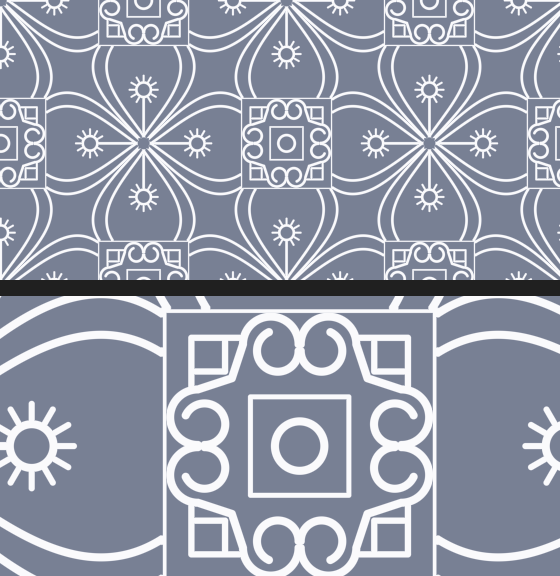
Top, the full canvas; bottom, a detail of the centre.
This pattern is drawn by a Shadertoy shader. Its source:

```glsl
// Line ornament on slate: four-petal crosses alternating with square scroll medallions.
// Both sit on a checkerboard lattice, fold into one octant by symmetry,
// and are stroked from distances to segments, arcs and cubic petal edges.

#define PITCH 0.5104               // lattice step, in canvas heights
#define ORIGIN vec2(1.0234, 0.488) // centre of one medallion
#define UNITS 196.0                // drawing units per lattice step
#define STROKE 3.7
#define FINE 2.3
#define HAIRLINE 1.7
#define MEDALLION 61.7             // half side of the medallion
#define SUN_AT 73.5                // distance of a sun from the cross centre
#define RAYS 12.0
#define SLATE vec3(0.47, 0.50, 0.58)
#define WHITE vec3(0.98, 0.98, 0.99)

const float PI = 3.14159;

// Offset from the nearest point of the checkerboard lattice
vec2 latticeOffset(vec2 p) {
    vec2 d = 0.5 * vec2(p.x + p.y, p.x - p.y) / UNITS;
    d -= floor(d + 0.5);
    return UNITS * vec2(d.x + d.y, d.x - d.y);
}

float segment(vec2 p, vec2 a, vec2 b) {
    vec2 e = b - a;
    return length(p - a - e * clamp(dot(p - a, e) / dot(e, e), 0.0, 1.0));
}

// Arc about the origin, reaching halfSpan either side of angle mid
float arc(vec2 p, float radius, float mid, float halfSpan) {
    float c = cos(mid), s = sin(mid);
    p = vec2(dot(p, vec2(c, s)), abs(dot(p, vec2(-s, c))));
    if (atan(p.y, p.x) < halfSpan) return abs(length(p) - radius);
    return length(p - radius * vec2(cos(halfSpan), sin(halfSpan)));
}

float squareOutline(vec2 p, float halfSide) {
    vec2 q = abs(p) - halfSide;
    return abs(length(max(q, 0.0)) + min(max(q.x, q.y), 0.0));
}

// Petal edge: half width is a cubic in the distance s along the petal
float petalEdge(vec2 p, float tip, vec3 k) {
    float span = MEDALLION + 2.0;
    span = UNITS - span - tip;
    float s = clamp((p.x - tip) / span, 0.0, 1.0);
    float width = s * (k.x + s * (k.y + s * k.z));
    float slope = (k.x + s * (2.0 * k.y + 3.0 * s * k.z)) / span;
    float d = abs(p.y - width) / sqrt(1.0 + slope * slope);
    return max(d, tip - p.x);
}

float sun(vec2 p) {
    float ring = abs(length(p) - 10.0) - 0.5 * STROKE;
    float sector = 2.0 * PI / RAYS;
    float angle = atan(p.y, p.x);
    angle -= sector * floor(angle / sector + 0.5);
    vec2 q = length(p) * vec2(cos(angle), sin(angle));
    return min(ring, segment(q, vec2(11.0, 0.0), vec2(19.3, 0.0)) - 1.4);
}

float crossMotif(vec2 p) {
    p = abs(p);
    p = vec2(max(p.x, p.y), min(p.x, p.y));
    float d = petalEdge(p, 0.0, vec3(118.0, 33.0, -90.0));
    d = max(d, 9.0 - p.x);
    d = min(d, petalEdge(p, 10.0, vec3(84.0, 36.0, -77.0)));
    d = min(d, segment(p, vec2(11.0, 0.0), vec2(SUN_AT - 10.0, 0.0)));
    return min(d - 0.5 * STROKE, sun(p - vec2(SUN_AT, 0.0)));
}

float medallionMotif(vec2 p) {
    float frame = squareOutline(p, MEDALLION) - 0.5 * HAIRLINE;
    float core = squareOutline(p, 22.5) - 0.5 * FINE;
    float ring = abs(length(p) - 11.3) - 0.5 * STROKE;
    p = abs(p);
    p = vec2(min(p.x, p.y), max(p.x, p.y));
    // Corner box with its outer sides reaching the scrolls
    float corner = squareOutline(p - 41.8, 7.7);
    corner = min(corner, segment(p, vec2(26.0, 49.5), vec2(49.5)));
    // Scroll: lobe above, curl within, flank joining at the diagonal
    float scroll = arc(p - vec2(13.2, 46.5), 12.7, 0.5 * PI, 0.5 * PI);
    scroll = min(scroll, arc(p - vec2(10.0, 43.5), 9.5, -0.32 * PI, 0.68 * PI));
    scroll = min(scroll, segment(p, vec2(25.9, 46.5), vec2(31.0)));
    float ornament = min(corner - 0.5 * FINE - 0.3, scroll - 0.5 * STROKE);
    return min(min(frame, core), min(ring, ornament));
}

void mainImage(out vec4 fragColor, in vec2 fragCoord) {
    float scale = UNITS / PITCH;
    float pixel = scale / iResolution.y;
    vec2 p = (fragCoord / iResolution.y - ORIGIN) * scale;

    vec2 m = latticeOffset(p);
    vec2 c = latticeOffset(p - vec2(UNITS, 0.0));

    // Petals stop at the medallion frame
    float outside = MEDALLION - max(abs(m.x), abs(m.y));
    float d = min(medallionMotif(m), max(crossMotif(c), outside));

    float ink = smoothstep(0.75, -0.75, d / pixel);
    fragColor = vec4(mix(SLATE, WHITE, ink), 1.0);
}
```
